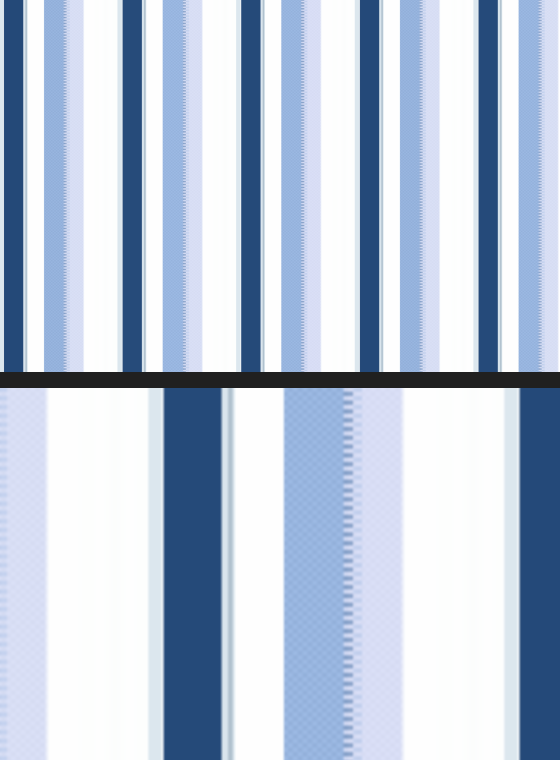
Top: the whole. Bottom: its middle third, enlarged.
This pattern is drawn by a WebGL 2 fragment shader. Its source:

```glsl
#version 300 es
precision highp float;
// Upright stripes in navy, mid blue and pale blue on white, with hairlines
// beside the navy and a stitched seam between the two blues. Each repeat is
// a stack of soft bands; a hash per repeat shifts the tints and the seam.

#define REPEATS 4.72        // repeats across the canvas
#define OFFSET 0.033        // left edge of the first navy bar, in repeats
#define STITCHES 127.0      // seam stitches from bottom to top
#define SOFTNESS 0.006      // blur of stripe edges, in repeats
#define TINT_SHIFT 0.025    // colour change between repeats
#define WEAVE 0.018         // strength of the fine weave in the blues

uniform vec2 u_resolution;
out vec4 fragColor;

const vec3 WHITE = vec3(0.995, 0.998, 0.996);
const vec3 NAVY = vec3(0.145, 0.290, 0.475);
const vec3 BLUE = vec3(0.590, 0.705, 0.870);
const vec3 PALE = vec3(0.840, 0.880, 0.950);
const vec3 MIST = vec3(0.820, 0.875, 0.915);
const vec3 SLATE = vec3(0.600, 0.680, 0.740);
const vec3 SEAM = vec3(0.500, 0.610, 0.770);

float hash(float n) {
  return fract(sin(n * 12.9898 + 4.1) * 4375.85);
}

// Coverage of a band from a to b within a repeat, wrapping at its ends.
float band(float x, float a, float b, float soft) {
  float d = abs(fract(x - 0.5 * (a + b) + 0.5) - 0.5);
  float halfWidth = 0.5 * (b - a);
  return 1.0 - smoothstep(halfWidth - soft, halfWidth + soft, d);
}

void main() {
  vec2 uv = gl_FragCoord.xy / u_resolution;
  float x = uv.x * REPEATS - OFFSET;
  float id = floor(x);
  float pixel = REPEATS / u_resolution.x;
  float soft = max(SOFTNESS, 0.6 * pixel);

  // Variation between repeats
  float shade = hash(id) - 0.5;
  float lilac = hash(id + 17.0);
  vec3 blue = BLUE + TINT_SHIFT * shade;
  vec3 pale = PALE + TINT_SHIFT * vec3(0.3, -0.5, 0.4) * lilac;
  vec3 navy = NAVY + TINT_SHIFT * 0.4 * shade;
  float seamX = 0.517 + 0.008 * shade;

  // Stitches and weave fade out where too fine for the canvas
  float detail = 1.0 - smoothstep(0.4, 0.6, STITCHES / u_resolution.y);
  float stitch = cos(6.28318 * uv.y * STITCHES) * detail;
  float weave = sin(x * 230.0) * stitch;

  // White ground with faint ghost lines
  vec3 color = WHITE - 0.006 * band(x, 0.78, 0.94, 0.06) * (0.5 + 0.5 * sin(x * 75.0));

  // Pale and mid blue stripes
  color = mix(color, pale + WEAVE * 0.5 * weave, band(x, 0.50, 0.672, soft * 1.7));
  color = mix(color, blue + WEAVE * weave, band(x, 0.338, seamX, soft));

  // Stitched seam, dashes alternating with pale gaps
  float seam = band(x, seamX - 0.012, seamX + 0.014, soft);
  color = mix(color, mix(pale, SEAM, 0.5 + 0.45 * stitch), seam * (0.6 + 0.3 * lilac));
  float fringe = band(x, seamX + 0.014, seamX + 0.040, soft);
  color = mix(color, blue, fringe * (0.18 - 0.15 * stitch));

  // Hairlines either side of the navy bar
  color = mix(color, MIST, 0.75 * band(x, 0.957, 0.995, soft));
  color = mix(color, MIST, 0.80 * band(x, 0.160, 0.200, soft));
  color = mix(color, SLATE, 0.65 * band(x, 0.181, 0.194, soft));

  // Navy bar
  color = mix(color, navy, band(x, 0.0, 0.163, soft));

  fragColor = vec4(color, 1.0);
}
```
